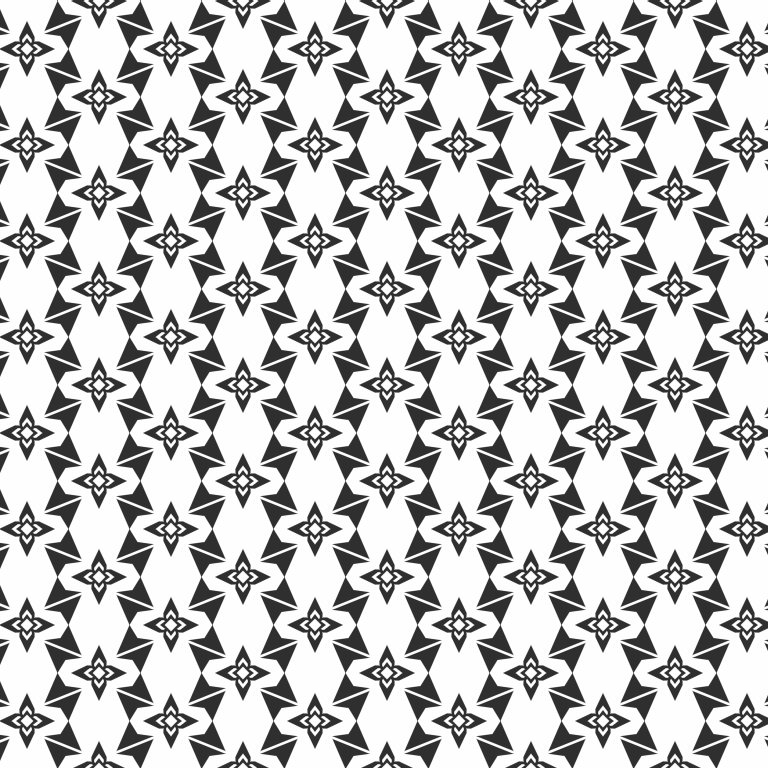
Reproduce this pattern procedurally as a WebGL 1 fragment shader.

```glsl
precision highp float;
// Draws staggered four-pointed stars between zigzag columns of paired dark darts.

uniform vec2 u_resolution;

// Signed distance to the line a-b, positive on its right side.
float edge(vec2 p, vec2 a, vec2 b) {
  vec2 e = normalize(b - a);
  return dot(p - a, vec2(e.y, -e.x));
}

// Four-petalled star with a white diamond and a white chevron in each petal.
float star(vec2 p) {
  p = abs(p);
  p = vec2(max(p.x, p.y), min(p.x, p.y));
  float petal = max(edge(p, vec2(28.0, 0.0), vec2(12.0, 7.6)),
                    edge(p, vec2(12.0, 7.6), vec2(7.5, 7.5)));
  float diamond = (p.x + p.y - 6.4) * 0.707;
  float chevron = abs(p.x + 1.3 * p.y - 13.2) / 1.64 - 1.4;
  chevron = max(chevron, max(p.y - 4.8, (2.2 - p.x + p.y) * 0.707));
  return max(petal, -min(diamond, chevron));
}

// Two notched darts, half a turn apart, with a narrow slit between them.
float dartPair(vec2 p) {
  if (p.y < 0.4 * p.x) p = -p;
  vec2 tip = vec2(-18.5, -6.0);
  vec2 barb = vec2(18.5, 8.8);
  vec2 notch = vec2(2.5, 11.0);
  vec2 waist = vec2(-5.5, 24.0);
  float back = min(edge(p, barb, notch), edge(p, notch, waist));
  return max(back, max(edge(p, tip, barb), edge(p, waist, tip)));
}

void main() {
  // The canvas is 768 units high; a cell is 144 by 96 units.
  float unitsPerPixel = 768.0 / u_resolution.y;
  vec2 cell = vec2(144.0, 96.0);
  vec2 p = gl_FragCoord.xy * unitsPerPixel - vec2(27.0, 47.0);

  // Stars sit on the corners and the centres of the cells.
  vec2 corner = mod(p + 0.5 * cell, cell) - 0.5 * cell;
  vec2 centre = mod(p, cell) - 0.5 * cell;
  float d = min(star(corner), star(centre));

  // Mirrored quarter cells each hold one pair of darts.
  d = min(d, dartPair(abs(corner) - 0.25 * cell));

  float ink = 1.0 - smoothstep(-0.7, 0.7, d / unitsPerPixel);
  gl_FragColor = vec4(vec3(mix(0.995, 0.185, ink)), 1.0);
}
```
